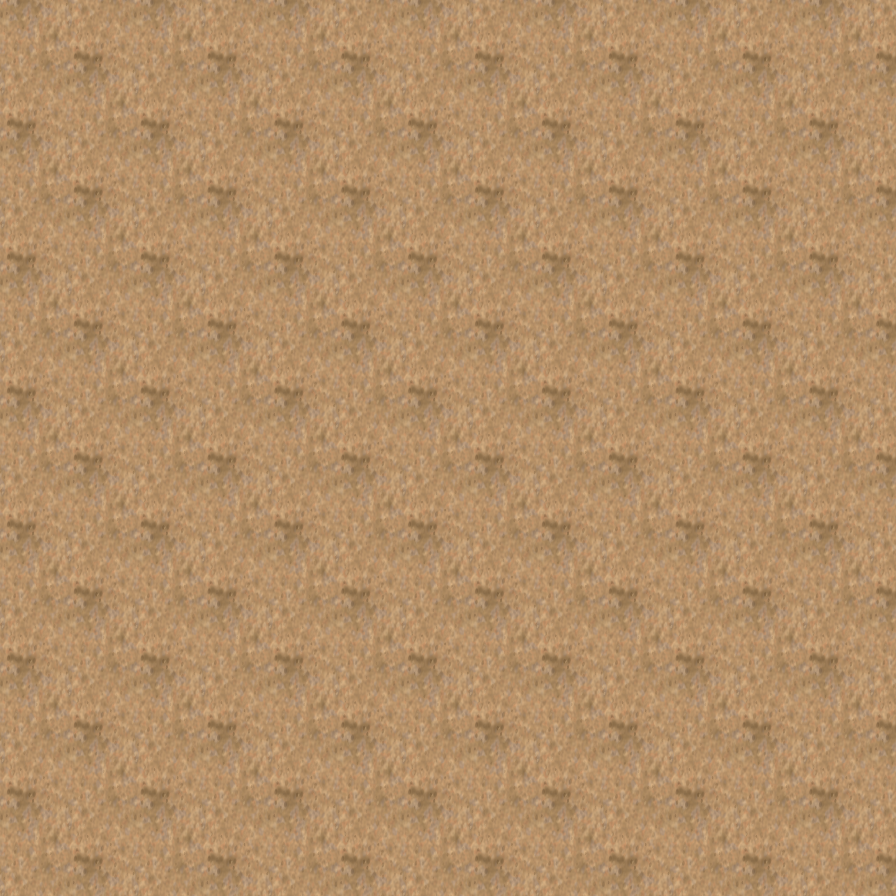
A Shadertoy shader for this texture:

```glsl
// Weathered tan stone: one ragged, flecked stain repeated in half-shifted rows.

const float REPEATS = 6.7;                 // patches across; rows are half a patch high
const vec2  STAIN_CENTRE = vec2(3.193, 3.743);
const vec3  CLAY  = vec3(0.735, 0.582, 0.420);
const vec3  OLIVE = vec3(0.640, 0.512, 0.355);
const vec3  RUST  = vec3(0.730, 0.525, 0.370);
const vec3  ASH   = vec3(0.665, 0.560, 0.470);
const vec3  CREAM = vec3(0.815, 0.690, 0.525);
const vec3  UMBER = vec3(0.400, 0.300, 0.185);
const float STAIN_DEPTH = 0.46;
const float STREAK_DEPTH = 0.070;
const float GRAIN_DEPTH = 0.095;

float hash(vec2 p, float seed) {
    vec3 q = fract(vec3(p.xyx) * 0.1031 + seed * 0.0713);
    q += dot(q, q.yzx + 33.33);
    return fract((q.x + q.y) * q.z);
}

// Wraps a grid cell onto the half-shifted repeat; both sizes must be even.
vec2 wrapCell(vec2 cell, vec2 size) {
    float row = floor((cell.y + 0.5) / (0.5 * size.y));
    cell -= row * 0.5 * size;
    return vec2(mod(cell.x + 0.5, size.x) - 0.5, cell.y);
}

// Shortest offset from a point to the nearest of its repeats.
vec2 wrapOffset(vec2 d) {
    d -= 0.5 * round(2.0 * d.y);
    return vec2(d.x - round(d.x), d.y);
}

float corner(vec2 cell, vec2 f, vec2 size, float seed) {
    float angle = 6.2832 * hash(wrapCell(cell, size), seed);
    return dot(vec2(cos(angle), sin(angle)), f);
}

// Repeating gradient noise, about -1 to 1.
float noise(vec2 p, vec2 size, float seed) {
    p *= size;
    vec2 i = floor(p), f = p - i;
    vec2 u = f * f * f * (f * (f * 6.0 - 15.0) + 10.0);
    vec2 e = vec2(1.0, 0.0);
    float low = mix(corner(i, f, size, seed), corner(i + e, f - e, size, seed), u.x);
    float high = mix(corner(i + e.yx, f - e.yx, size, seed),
                     corner(i + 1.0, f - 1.0, size, seed), u.x);
    return 1.5 * mix(low, high, u.y);
}

// Crisp upright flecks, one at random in each grid cell.
float flecks(vec2 p, vec2 size, float lean, float seed) {
    p *= size;
    vec2 base = floor(p);
    float cover = 0.0;
    for (int y = -1; y <= 1; y++)
    for (int x = -1; x <= 1; x++) {
        vec2 cell = base + vec2(x, y);
        vec2 id = wrapCell(cell, size);
        vec2 d = p - cell - vec2(hash(id, seed), hash(id, seed + 1.0));
        d.x -= lean * d.y;
        float strength = hash(id, seed + 2.0);
        vec2 radius = mix(vec2(0.20, 0.22), vec2(0.42, 0.55), hash(id, seed + 3.0));
        cover = max(cover, strength * strength * smoothstep(1.0, 0.4, length(d / radius)));
    }
    return cover;
}

// Soft oval that recurs in every patch.
float blob(vec2 p, vec2 centre, vec2 radius) {
    vec2 d = wrapOffset(p - centre) / radius;
    return exp(-dot(d, d));
}

void mainImage(out vec4 fragColor, in vec2 fragCoord) {
    vec2 p = fragCoord / iResolution.y * REPEATS - STAIN_CENTRE;

    // Noise from broad mottling down to grain
    float broad  = noise(p, vec2(4.0, 4.0), 3.0);
    float mottle = noise(p, vec2(10.0, 8.0), 11.0);
    float patchy = noise(p, vec2(20.0, 14.0), 17.0);
    float streak = noise(p, vec2(32.0, 18.0), 23.0);
    float grain  = noise(p, vec2(52.0, 36.0), 37.0);
    float rough = 0.55 * mottle + 0.50 * patchy + 0.45 * streak + 0.25 * grain;
    vec2 q = p + 0.09 * vec2(mottle, broad) + 0.03 * vec2(patchy, streak);

    // Stained cluster: halo, hooked left end, central streak, wedge on the right
    float halo = blob(q, vec2(0.0, 0.01), vec2(0.21, 0.15));
    float core = blob(q, vec2(-0.145, 0.05), vec2(0.05, 0.05))
               + blob(q, vec2(0.0, 0.01), vec2(0.04, 0.09))
               + blob(q, vec2(0.145, -0.03), vec2(0.05, 0.06));
    float stain = smoothstep(0.20, 1.05, 0.36 * halo + 0.42 * core + 0.75 * rough + 0.10 * broad);

    // Ground colour
    float clean = smoothstep(-0.45, 0.40, 0.40 * broad + 0.70 * rough * -1.0 + 0.20 - 0.38 * halo);
    vec3 col = mix(OLIVE, CLAY, clean);
    float ashArea = blob(q, vec2(0.04, -0.18), vec2(0.14, 0.08));
    float ashNoise = noise(p, vec2(14.0, 12.0), 43.0) + 0.5 * streak;
    col = mix(col, ASH, 0.75 * smoothstep(0.0, 0.5, ashNoise + 0.45 * ashArea - 0.15));
    float rustNoise = noise(p, vec2(22.0, 18.0), 51.0) + 0.4 * grain;
    col = mix(col, RUST, 0.60 * smoothstep(0.15, 0.60, rustNoise) * clean);
    float paleArea = blob(q, vec2(0.33, -0.16), vec2(0.13, 0.15));
    float paleNoise = noise(p, vec2(18.0, 12.0), 67.0) - 0.5 * patchy + 0.4 * streak;
    col = mix(col, CREAM, 0.42 * smoothstep(0.10, 0.70, paleNoise + 0.25 * paleArea - 0.2 * halo));

    // Stains and flecks
    col = mix(col, UMBER, STAIN_DEPTH * stain);
    float dark = flecks(p, vec2(24.0, 16.0), 0.15, 61.0);
    col = mix(col, UMBER, dark * (0.26 + 0.30 * halo));
    float pale = flecks(p, vec2(26.0, 16.0), 0.45, 79.0);
    col = mix(col, CREAM, pale * (0.30 + 0.40 * paleArea));

    // Fine relief
    col *= 1.0 + STREAK_DEPTH * streak + GRAIN_DEPTH * grain;
    fragColor = vec4(clamp(col, 0.0, 1.0), 1.0);
}
```
